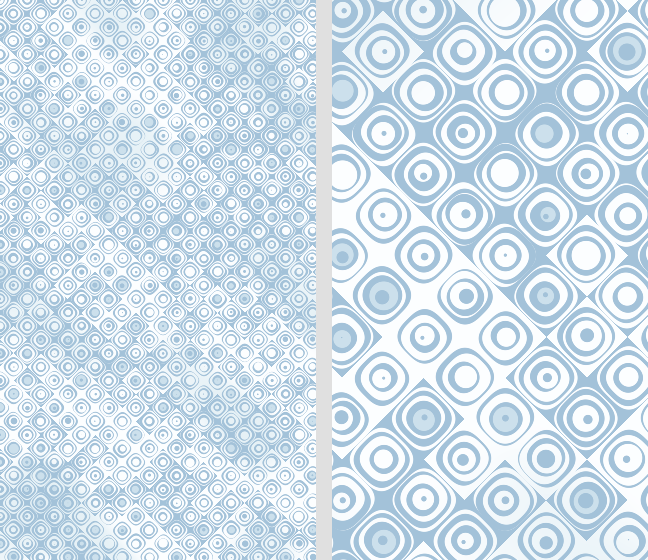
Left: the whole. Right: its middle third, enlarged.
A Shadertoy shader for this pattern:

```glsl
// Diagonal lattice of nested rounded diamonds and rings in pale blue and white.
// Each cell stacks alternating paper and ink superellipses with hashed widths
// and offsets; slow diagonal noise drifts the cells between heavy and light.

float hash(vec2 p) {
    vec3 h = fract(p.xyx * vec3(0.1031, 0.1030, 0.0973));
    h += dot(h, h.yzx + 33.33);
    return fract((h.x + h.y) * h.z);
}

float valueNoise(vec2 p) {
    vec2 cell = floor(p), f = fract(p);
    f = f * f * (3.0 - 2.0 * f);
    return mix(mix(hash(cell), hash(cell + vec2(1, 0)), f.x),
               mix(hash(cell + vec2(0, 1)), hash(cell + vec2(1, 1)), f.x), f.y);
}

// Distance-like norm: a circle at power 2, squarer above
float superellipse(vec2 p, float power) {
    p = pow(abs(p) + 1e-4, vec2(power));
    return pow(p.x + p.y, 1.0 / power);
}

void mainImage(out vec4 fragColor, in vec2 fragCoord) {
    const vec3 white = vec3(0.99, 0.995, 1.0);
    const vec3 pale = vec3(0.9, 0.945, 0.965);
    const vec3 mid = vec3(0.8, 0.88, 0.925);
    const vec3 ink = vec3(0.64, 0.76, 0.85);

    // Lattice turned by 45 degrees, anchored at the top left
    vec2 g = vec2(fragCoord.x, iResolution.y - fragCoord.y) * 23.25 / iResolution.x;
    vec2 q = 0.5 * vec2(g.x + g.y, g.x - g.y);
    vec2 id = floor(q + 0.5);
    vec2 local = q - id;
    float pixel = 16.44 / iResolution.x;
    vec2 seed = id + 57.0;

    // Regional weight, stretched along the falling diagonal
    float weight = valueNoise(id * vec2(0.2, 0.33) + 40.0);
    weight = clamp(weight + 0.8 * (hash(seed) - 0.5), 0.0, 1.0);
    float cloud = valueNoise(q * vec2(0.2, 0.3) + 71.0);
    vec3 paper = mix(pale, white, smoothstep(0.15, 0.5, cloud));

    // Ground in the corners between the shapes
    vec3 color = mix(paper, ink, step(0.48, weight));

    // Nested layers from the rim to the centre dot
    float radius = 0.48;
    for (int k = 0; k < 6; k++) {
        float depth = float(k);
        bool isInk = k % 2 == 1;
        vec2 layerSeed = seed + depth * vec2(17.0, 29.0);
        float h = hash(layerSeed);
        if (isInk)
            radius -= (0.02 + 0.023 * depth) * (0.6 + 0.8 * h);
        else if (k > 0)
            radius -= mix(0.03, 0.05 + 0.05 * h, weight) + 0.008 * depth;

        vec2 shift = 0.055 * (vec2(hash(layerSeed + 3.7), hash(layerSeed + 8.3)) - 0.5);
        float d = superellipse(local - shift, 3.3 - 0.35 * min(depth, 3.7)) - radius;
        vec3 fill = isInk ? ink : paper;
        if (k == 4) fill = mix(fill, mid, step(0.8, h));
        // The dot vanishes in about a third of the cells
        float shown = k == 5 ? step(0.3, hash(seed + 5.1)) : 1.0;
        color = mix(color, fill, shown * smoothstep(0.5 * pixel, -0.5 * pixel, d));
    }

    fragColor = vec4(color, 1.0);
}
```
